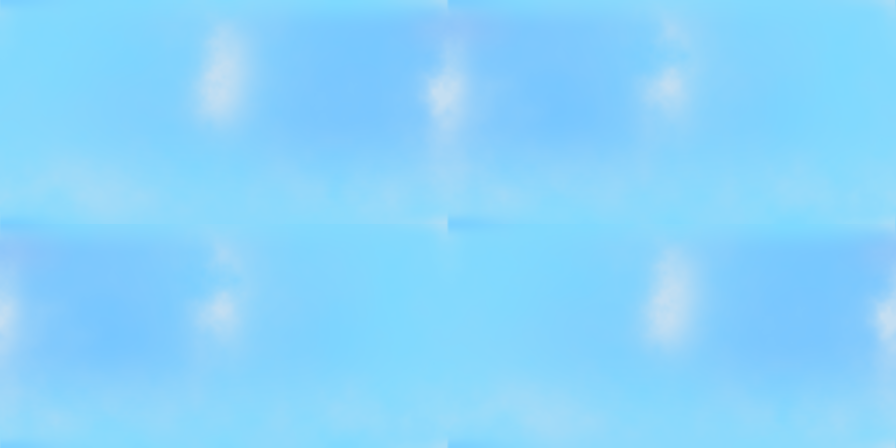
A Shadertoy shader for this texture:

```glsl
// Soft sky-blue cloud texture: two rows of two tiles, each row shifted by a tile.
// Broad cyan-to-blue gradients carry pale vertical wisps, broken up by layered
// cellular-lattice noise that wraps with the tiling; small notches sit at corners.
#define TILES vec2(2.0, 2.0)
#define CYAN vec3(0.485, 0.850, 0.998)
#define BLUE vec3(0.445, 0.770, 1.000)
#define MIST vec3(0.780, 0.875, 0.945)
#define LAVENDER vec3(0.560, 0.745, 0.970)
#define NOISE_CELLS 4.0
#define OCTAVES 5
#define WISP_WIDTH 0.055
#define HAZE 0.10

float hash(vec2 cell) {
    vec3 h = fract(cell.xyx * vec3(0.1031, 0.1030, 0.0973));
    h += dot(h, h.yzx + 33.33);
    return fract((h.x + h.y) * h.z);
}

// Lattice value whose rows wrap with a one-tile sideways shift
float latticeValue(vec2 cell, float cells) {
    float row = floor(cell.y / cells);
    vec2 wrapped = mod(cell + vec2(row * 2.0 * cells, 0.0), vec2(4.0, 1.0) * cells);
    return hash(wrapped + cells * 7.0);
}

float tileNoise(vec2 p, float cells) {
    p *= cells;
    vec2 cell = floor(p);
    vec2 f = fract(p);
    f = f * f * (3.0 - 2.0 * f);
    float top = mix(latticeValue(cell, cells),
                    latticeValue(cell + vec2(1.0, 0.0), cells), f.x);
    float bottom = mix(latticeValue(cell + vec2(0.0, 1.0), cells),
                       latticeValue(cell + vec2(1.0, 1.0), cells), f.x);
    return mix(top, bottom, f.y);
}

float cloudNoise(vec2 p) {
    float sum = 0.0, weight = 0.5, cells = NOISE_CELLS;
    for (int i = 0; i < OCTAVES; i++) {
        sum += weight * tileNoise(p, cells);
        weight *= 0.55;
        cells *= 2.0;
    }
    return sum / 1.055;
}

// Gaussian bump around zero
float bump(float x, float width) {
    return exp(-x * x / (width * width));
}

void mainImage(out vec4 fragColor, in vec2 fragCoord) {
    vec2 uv = fragCoord / iResolution.xy;
    vec2 q = vec2(uv.x, 1.0 - uv.y) * TILES;
    float t = fract(q.y);
    float s = mod(q.x + floor(q.y), 2.0);

    float cloud = cloudNoise(q * vec2(2.0, 1.0));
    float grain = cloud - 0.5;

    // Offsets from the tile edge, the tile middle and the shaded edge
    float edgeX = fract(s + 0.5) - 0.5;
    float edgeY = fract(t + 0.5) - 0.5;
    float middleX = fract(s) - 0.5;
    float shadedX = s - 1.0;

    // Broad blue shade, fading to cyan at the row ends
    float shade = 0.5 + 0.5 * cos(3.14159 * shadedX);
    shade *= smoothstep(-0.02, 0.14, t) * (1.0 - smoothstep(0.5, 1.0, t));
    shade += 0.22 * bump(abs(middleX) - 0.2, 0.15) * bump(t - 0.5, 0.3);
    vec3 color = mix(CYAN, BLUE, clamp(shade + grain * 0.35, 0.0, 1.0));

    // Lavender cap above the brightest wisp
    float cap = bump(shadedX - 0.02, 0.10) * bump(t - 0.12, 0.11);
    color = mix(color, LAVENDER, 0.6 * cap);

    // Vertical wisps with a wide veil around each
    float wander = grain * 0.06;
    float middle = bump(middleX + wander, WISP_WIDTH) * bump(t - 0.31, 0.20);
    float bright = bump(shadedX + wander, WISP_WIDTH * 0.8) * bump(t - 0.36, 0.19);
    float veil = bump(middleX, 0.13) * bump(t - 0.32, 0.3)
               + bump(shadedX, 0.11) * bump(t - 0.45, 0.3);
    float stem = bump(edgeX, 0.03) * bump(edgeY, 0.19);

    // Low clouds along the bottom of each row
    float low = bump(t - 0.84, 0.17) * (0.45 + 0.55 * bump(abs(middleX) - 0.32, 0.17));
    float mist = HAZE + 0.5 * middle + 0.65 * bright + 0.20 * veil
               + 0.25 * stem + 0.26 * low;
    mist *= clamp(1.0 + 2.2 * grain, 0.0, 2.0);

    // Corner notch: pale on the left, blue on the right
    float notch = bump(edgeX, 0.11) * bump(edgeY, 0.035);
    float side = smoothstep(-0.004, 0.004, edgeX);
    mist = mix(mist + 0.25 * notch * (1.0 - side), 0.04, 0.8 * notch * side);
    color = mix(color, MIST, clamp(mist, 0.0, 0.95));
    color = mix(color, BLUE, 0.45 * notch * side);

    fragColor = vec4(color, 1.0);
}
```
